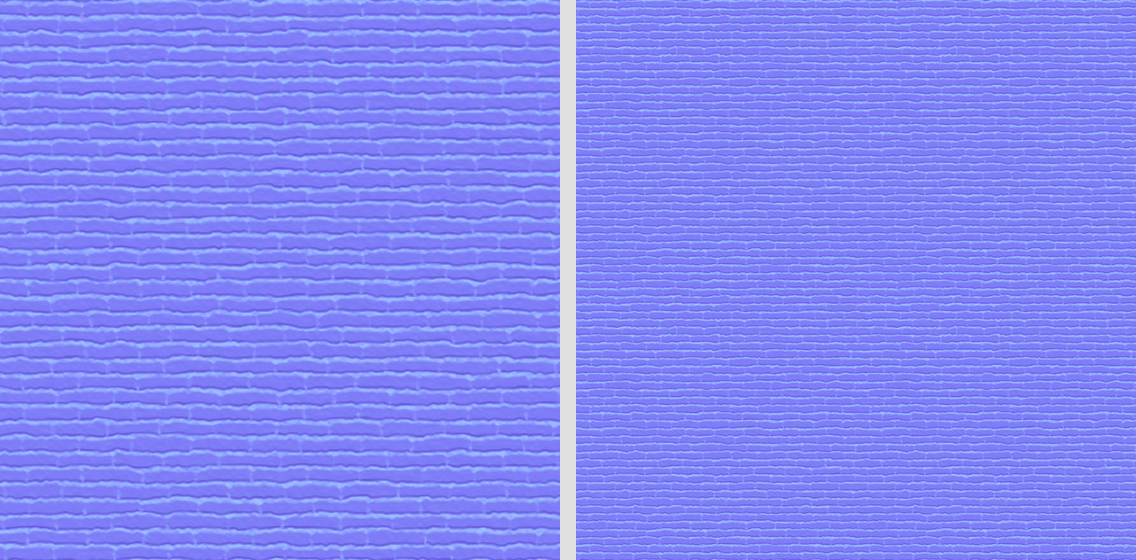
Left, the tile; right, the same tile 2 across and 2 down.
Write a WebGL 1 fragment shader that draws this texture map.

```glsl
precision highp float;
// Tangent-space normal map of a rough wall of thin bricks in running bond.
uniform vec2 u_resolution;

const vec2 BRICKS = vec2(10.0, 36.0);      // bricks across, courses down
const float COURSE_JITTER = 0.26;          // sideways shift of each course
const float JOINT_JITTER = 0.14;           // shift of each upright joint
const float JOINT_WIDTH = 0.034;           // half width, in brick lengths
const float EDGE_WOBBLE = 0.22;            // bed line waviness, in courses
const float EDGE_RAGGED = 0.13;            // fine bed line raggedness
const float GRAIN_STEP = 0.0014;           // sampling distance of the relief
const float FACE_GRAIN = 0.75;
const float MORTAR_GRAIN = 1.5;
const float SIDE_TILT = 0.055;             // red change on left and right flanks
const vec3 FACE = vec3(0.495, 0.490, 0.970);
const vec3 FACING_DOWN = vec3(0.420, 0.385, 0.890);
const vec3 FACING_UP = vec3(0.590, 0.710, 1.000);

float hash(vec2 p) {
  return fract(sin(dot(p, vec2(127.1, 311.7))) * 43758.5453);
}

// Value noise that wraps after a whole number of cells.
float noise(vec2 uv, vec2 cells) {
  vec2 p = uv * cells;
  vec2 i = floor(p);
  vec2 f = fract(p);
  f = f * f * (3.0 - 2.0 * f);
  vec2 a = mod(i, cells);
  vec2 b = mod(i + 1.0, cells);
  vec2 seed = cells * 0.37;
  return mix(mix(hash(a + seed), hash(vec2(b.x, a.y) + seed), f.x),
             mix(hash(vec2(a.x, b.y) + seed), hash(b + seed), f.x), f.y);
}

float relief(vec2 uv) {
  return 0.5 * noise(uv, vec2(64.0, 72.0))
       + 0.6 * noise(uv, vec2(120.0, 132.0))
       + 0.3 * noise(uv, vec2(230.0, 240.0));
}

// Rises towards positive y, so surfaces facing up get a positive value.
vec2 grainSlope(vec2 uv) {
  vec2 e = vec2(GRAIN_STEP, 0.0);
  return vec2(relief(uv - e.xy) - relief(uv + e.xy),
              relief(uv - e.yx) - relief(uv + e.yx));
}

void main() {
  vec2 uv = gl_FragCoord.xy / u_resolution;

  // Course layout with wavy bed lines
  float y = uv.y * BRICKS.y;
  y += EDGE_WOBBLE * (noise(uv, vec2(28.0, 36.0)) - 0.5);
  y += EDGE_RAGGED * (noise(uv, vec2(110.0, 72.0)) - 0.5);
  float course = mod(floor(y), BRICKS.y);
  float up = fract(y);

  // Upright joints, offset by half a brick in every other course
  float x = uv.x * BRICKS.x + 0.5 * mod(course, 2.0);
  x += COURSE_JITTER * (hash(vec2(course, 7.0)) - 0.5);
  x += 0.05 * (noise(uv, vec2(90.0, 108.0)) - 0.5);
  float nearest = floor(x + 0.5);
  vec2 jointId = vec2(mod(nearest, BRICKS.x), course + 50.0);
  float across = x - nearest - JOINT_JITTER * (hash(jointId) - 0.5);
  float joint = 1.0 - smoothstep(0.3 * JOINT_WIDTH, 1.5 * JOINT_WIDTH, abs(across));
  joint *= 0.5 + 0.5 * hash(jointId + 3.0);

  // Upper edge of each brick, with its own height and rounded corners
  float column = mod(nearest - step(across, 0.0), BRICKS.x);
  float brickTop = 0.70 + 0.10 * (hash(vec2(column, course) + 19.0) - 0.5);
  brickTop -= 0.12 * (1.0 - smoothstep(0.0, 0.10, abs(across)));
  float ragged = noise(uv, vec2(170.0, 180.0));
  float wear = noise(uv, vec2(40.0, 54.0));
  float lit = smoothstep(brickTop - 0.05, brickTop + 0.17, up)
            * (1.0 - smoothstep(0.91, 1.0, up));
  lit *= 0.50 + 0.55 * ragged + 0.30 * wear;

  // Mortar gathered at the foot of the upright joints
  lit += 0.50 * joint * (1.0 - smoothstep(0.10, 0.65, up)) * (0.5 + ragged);

  // Narrow overhang under each brick
  float overhang = smoothstep(0.0, 0.05, up) * (1.0 - smoothstep(0.09, 0.20, up));
  overhang *= (0.60 + 0.70 * wear) * (1.0 - 0.8 * joint);

  // Tilt of the surface
  float bed = smoothstep(brickTop, brickTop + 0.1, up);
  float mortar = max(joint, bed);
  vec2 grain = grainSlope(uv) * mix(FACE_GRAIN, MORTAR_GRAIN, mortar);
  float rise = clamp(lit - overhang + 0.65 * grain.y, -1.2, 1.15);
  float flank = -joint * clamp(across / JOINT_WIDTH, -1.0, 1.0);

  // Colour from tilt
  vec3 colour = mix(FACE, FACING_UP, max(rise, 0.0));
  colour = mix(colour, FACING_DOWN, max(-rise, 0.0));
  colour.r += SIDE_TILT * (flank + 0.9 * grain.x);
  gl_FragColor = vec4(clamp(colour, 0.0, 1.0), 1.0);
}
```
